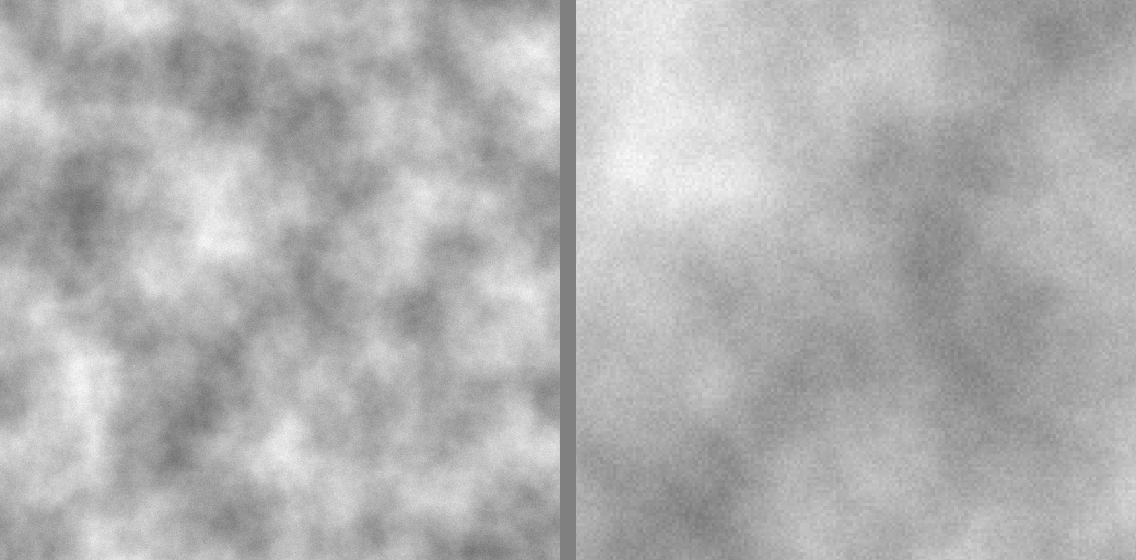
Left: the whole. Right: its middle third, enlarged.
Reproduce this texture procedurally as a Shadertoy shader.

```glsl
#define BASE_CELLS 5.0
#define OCTAVES 7
#define GAIN 0.52
#define MEAN_GRAY 0.70
#define CLOUD_CONTRAST 0.34
#define GRAIN_CELLS 512.0
#define GRAIN_AMOUNT 0.085

// Integer hash, two values in 0..1
vec2 hash2(vec2 cell, float seed) {
    uvec3 v = uvec3(ivec3(vec3(cell, seed))) * 1664525u + 1013904223u;
    v.x += v.y * v.z; v.y += v.z * v.x; v.z += v.x * v.y;
    v ^= v >> 16u;
    v.x += v.y * v.z; v.y += v.z * v.x;
    return vec2(v.xy >> 8u) / 16777216.0;
}

// Slope of one random unit gradient, wrapped to the tile period
float cornerSlope(vec2 cell, vec2 offset, float period, float seed) {
    float angle = 6.2831853 * hash2(mod(cell, period), seed).x;
    return dot(vec2(cos(angle), sin(angle)), offset);
}

// Tileable gradient noise
float gradientNoise(vec2 p, float period, float seed) {
    vec2 cell = floor(p);
    vec2 f = p - cell;
    vec2 blend = f * f * f * (f * (f * 6.0 - 15.0) + 10.0);
    vec2 e = vec2(1.0, 0.0);
    float bottom = mix(cornerSlope(cell, f, period, seed),
                       cornerSlope(cell + e.xy, f - e.xy, period, seed), blend.x);
    float top = mix(cornerSlope(cell + e.yx, f - e.yx, period, seed),
                    cornerSlope(cell + e.xx, f - e.xx, period, seed), blend.x);
    return mix(bottom, top, blend.y);
}

// Octaves are shifted so that their lattices do not line up
float clouds(vec2 uv) {
    float sum = 0.0, amplitude = 1.0, period = BASE_CELLS;
    for (int i = 0; i < OCTAVES; i++) {
        float seed = float(i) + 3.0;
        vec2 shift = hash2(vec2(17.0, 5.0), seed);
        sum += amplitude * gradientNoise(uv * period + shift, period, seed);
        amplitude *= GAIN;
        period *= 2.0;
    }
    return sum;
}

void mainImage(out vec4 fragColor, in vec2 fragCoord) {
    vec2 uv = fragCoord / iResolution.y;
    float gray = MEAN_GRAY + CLOUD_CONTRAST * clouds(uv);

    // Fine film grain
    vec2 grain = hash2(floor(uv * GRAIN_CELLS), 91.0);
    gray += GRAIN_AMOUNT * (0.5 * (grain.x + grain.y) - 0.5);

    fragColor = vec4(vec3(clamp(gray, 0.0, 1.0)), 1.0);
}
```
